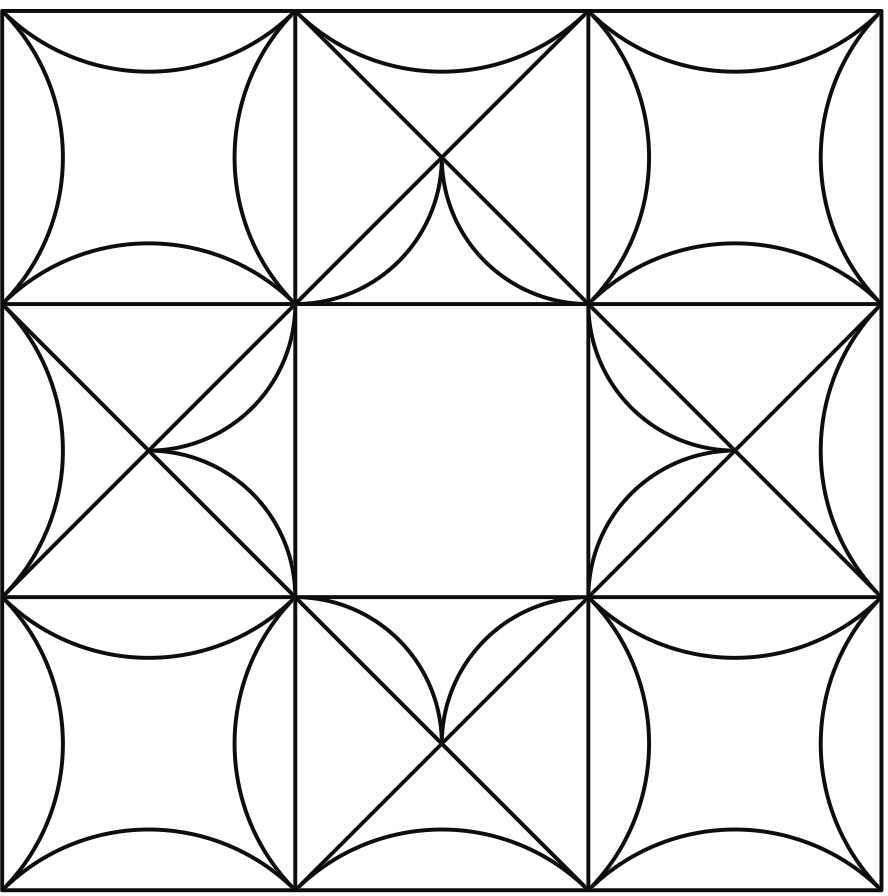
Reproduce this pattern procedurally as a Shadertoy shader.

```glsl
const vec2 GRID_CENTER = vec2(0.4931, 0.4971); // in canvas heights
const float CELL_SIZE = 0.3271;                // in canvas heights
const float LINE_WIDTH = 0.0044;               // in canvas heights
const float GRID_HALF = 1.5;                   // in cells: three by three
const float EDGE_ARC_RADIUS = 0.70711;         // quarter circle over one cell edge
const float PETAL_RADIUS = 0.5;
const vec3 INK = vec3(0.05);
const vec3 PAPER = vec3(1.0);

float ring(vec2 p, vec2 center, float radius) {
    return abs(length(p - center) - radius);
}

// Reflects into the wedge 0 <= x <= y.
vec2 foldEighth(vec2 p) {
    p = abs(p);
    return p.x > p.y ? p.yx : p;
}

// Arc over the upper edge of a unit cell, bowing inward.
float edgeArc(vec2 c) {
    return ring(c, vec2(0.0, 1.0), EDGE_ARC_RADIUS);
}

// Corner cell: the same arc on all four edges.
float cornerCell(vec2 c) {
    return edgeArc(foldEighth(c));
}

// Side cell: two diagonals, an outer arc and two inner petals.
float sideCell(vec2 c) {
    c.x = abs(c.x);
    float diagonals = abs(c.x - abs(c.y)) * 0.70711;
    float curve = c.y > 0.0 ? edgeArc(c) : ring(c, vec2(0.5, 0.0), PETAL_RADIUS);
    return min(diagonals, curve);
}

float gridLines(vec2 p) {
    vec2 d = abs(fract(p) - 0.5);
    return min(d.x, d.y);
}

// Distance to the nearest stroke, in cells.
float patternDistance(vec2 p) {
    vec2 q = foldEighth(p);
    if (q.y > GRID_HALF) return length(max(q - GRID_HALF, 0.0));

    float d = gridLines(p);
    if (q.x > 0.5) d = min(d, cornerCell(q - 1.0));
    else if (q.y > 0.5) d = min(d, sideCell(q - vec2(0.0, 1.0)));
    return d;
}

void mainImage(out vec4 fragColor, in vec2 fragCoord) {
    vec2 p = (fragCoord / iResolution.y - GRID_CENTER) / CELL_SIZE;
    float strokeEdge = patternDistance(p) * CELL_SIZE - 0.5 * LINE_WIDTH;

    // One pixel of smoothing across each stroke edge.
    float coverage = clamp(0.5 - strokeEdge * iResolution.y, 0.0, 1.0);
    fragColor = vec4(mix(PAPER, INK, coverage), 1.0);
}
```
